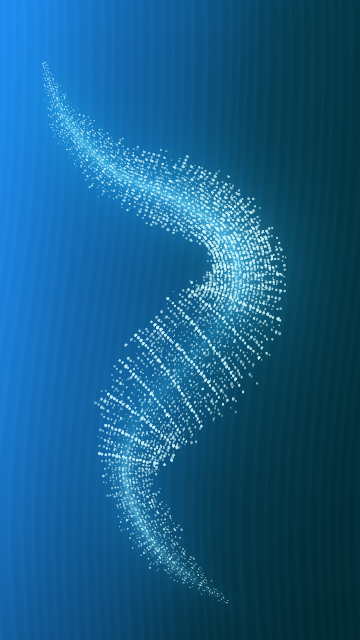
Write a WebGL 2 fragment shader that draws this background.

```glsl
#version 300 es
precision highp float;
uniform vec2 u_resolution;
out vec4 fragColor;

vec3 hash3(vec2 p) {
  vec3 q = fract(vec3(p.xyx) * vec3(0.1031, 0.1030, 0.0973));
  q += dot(q, q.yxz + 33.33);
  return fract((q.xxy + q.yzz) * q.zyx);
}

float gradientNoise(vec2 p) {
  vec2 i = floor(p), f = p - i, w = f * f * (3.0 - 2.0 * f);
  vec4 corner;
  for (int k = 0; k < 4; k++) {
    vec2 o = vec2(k & 1, k >> 1);
    corner[k] = dot(hash3(i + o + 50.0).xy * 2.0 - 1.0, f - o);
  }
  vec2 row = mix(corner.xz, corner.yw, w.x);
  return mix(row.x, row.y, w.y);
}

// Smooth ribbon path: xy is the centre, z and w the inner and outer reach.
vec4 spine(float u) {
  const vec4 knots[11] = vec4[11](
    vec4(0.068, 0.902, 0.004, 0.004), vec4(0.104, 0.811, 0.03, 0.03),
    vec4(0.182, 0.730, 0.045, 0.05), vec4(0.280, 0.687, 0.055, 0.075),
    vec4(0.358, 0.622, 0.035, 0.07), vec4(0.367, 0.531, 0.07, 0.085),
    vec4(0.297, 0.437, 0.095, 0.10), vec4(0.219, 0.349, 0.075, 0.085),
    vec4(0.195, 0.251, 0.035, 0.055), vec4(0.247, 0.141, 0.03, 0.045),
    vec4(0.354, 0.060, 0.003, 0.003));
  int i = clamp(int(u), 0, 9);
  float f = u - float(i);
  vec4 a = knots[max(i - 1, 0)], b = knots[i], c = knots[i + 1], d = knots[min(i + 2, 10)];
  return b + 0.5 * f * (c - a + f * (2.0 * a - 5.0 * b + 4.0 * c - d + f * (3.0 * (b - c) + d - a)));
}

// Blue to teal gradient with faint flowing lines.
vec3 backdrop(vec2 uv) {
  float g = uv.x + 0.28 * (1.0 - uv.y) - 0.03 * sin(uv.y * 6.0);
  vec3 col = mix(vec3(0.12, 0.55, 0.94), vec3(0.07, 0.385, 0.64), smoothstep(0.0, 0.5, g));
  col = mix(col, vec3(0.02, 0.235, 0.31), smoothstep(0.4, 0.92, g));
  col = mix(col, vec3(0.01, 0.20, 0.25), smoothstep(0.85, 1.2, g));
  col *= 1.0 - 0.16 * (1.0 - uv.y) * (1.0 - uv.y);
  float flow = uv.x + 0.07 * smoothstep(0.75, 0.1, uv.y) + 0.02 * sin(uv.y * 5.0);
  float stripe = fract(flow * 34.0 + gradientNoise(vec2(flow * 9.0, uv.y)));
  float line = smoothstep(0.3, 0.85, stripe) * (1.0 - smoothstep(0.85, 1.0, stripe));
  return col + vec3(0.007, 0.020, 0.025) * (line - 0.3);
}

// Light from one row of dots; along and side are measured from its centre.
float dotRow(int row, float u, float along, float side, float inner, float outer) {
  float reach = mix(inner, outer, smoothstep(-0.03, 0.03, side));
  float middle = smoothstep(4.7, 5.5, u) * (1.0 - smoothstep(7.0, 8.0, u));
  along -= middle * side * (0.16 + 0.8 * side);
  if (abs(along) > 0.012 || abs(side) > 1.15 * reach + 0.004) return 0.0;
  float bend = exp(-1.2 * (u - 4.1) * (u - 4.1));
  float soft = max(0.0012, 0.7 / u_resolution.y), light = 0.0;
  float pitch = mix(0.0038, 0.0058, smoothstep(0.02, 0.08, outer));
  float cell = floor(side / pitch);
  for (int layer = 0; layer < 2; layer++) {
    bool orderly = layer == 0 && row % 2 == 0;
    bool strongRib = layer == 0 && row % 8 == 0 && middle > 0.2;
    vec3 h = hash3(vec2(cell + 60.0, float(row + 300 * layer) + 7.0));
    float t = (cell + 0.5 + 0.5 * (h.x - 0.5)) * pitch;
    float edge = abs(t) / reach;
    float fringe = smoothstep(0.35, 0.75, edge) * smoothstep(0.03, 0.07, outer);
    float offset = (h.y - 0.5) * (strongRib ? 0.0022 : orderly ? 0.0025 : 0.016);
    float density = mix(1.2 * exp(-1.3 * edge), 0.5, middle) + 0.5 * bend;
    density += orderly ? 0.45 * fringe : -0.3 * fringe;
    density = (strongRib ? 1.0 : density) * (1.0 - smoothstep(0.65, 1.12, edge));
    float size = mix(0.0004, 0.0017, h.x * h.x) * smoothstep(-0.04, 0.07, outer);
    size += strongRib ? 0.0011 : orderly ? 0.0009 * fringe : 0.0005 * bend;
    float d = length(vec2(along - offset, side - t));
    float power = strongRib ? 1.8 : mix(0.45, 1.25, h.y) + 0.4 * bend;
    if (h.z < density) light += power * (1.0 - smoothstep(size - soft, size + soft, d));
  }
  return light;
}

void main() {
  vec2 uv = gl_FragCoord.xy / u_resolution;
  vec2 p = uv * vec2(0.5625, 1.0);
  float glow = 0.0, core = 0.0, light = 0.0;
  vec4 a = spine(0.0);

  // Walk the path in short pieces; only nearby pieces draw their rows.
  for (int k = 0; k < 40; k++) {
    float u = float(k) * 0.25;
    vec4 b = spine(u + 0.25);
    vec2 ab = b.xy - a.xy, ap = p - a.xy;
    float f = clamp(dot(ap, ab) / dot(ab, ab), 0.0, 1.0), v = u + 0.25 * f;
    float dist = length(ap - ab * f);
    if (dist < 0.3) {
      vec4 mid = mix(a, b, f);
      float side = ab.x * ap.y - ab.y * ap.x;
      float reach = mix(mid.z, mid.w, smoothstep(-0.03, 0.03, side / length(ab)));
      float tail = smoothstep(8.5, 10.0, v);
      float strength = smoothstep(-0.5, 1.3, v) * mix(0.9, 0.42, smoothstep(4.0, 6.0, v)) * (1.0 - 0.8 * tail);
      glow = max(glow, strength * exp(-dist / (0.025 + 0.42 * reach)));
      float bend = exp(-1.2 * (v - 4.1) * (v - 4.1));
      float calm = 1.0 - 0.8 * smoothstep(4.7, 5.5, v) * (1.0 - smoothstep(7.0, 8.0, v));
      core = max(core, calm * smoothstep(0.0, 1.5, v) * (1.0 - tail)
        * exp(-dist / (0.003 + (0.1 + 0.3 * bend) * reach)));
    }
    if (dist < 0.12 && abs(dot(ap - 0.5 * ab, normalize(ab))) < 0.06) {
      vec4 c = a;
      for (int j = 0; j < 6; j++) {
        float w = u + float(j) / 24.0;
        vec4 next = spine(w + 1.0 / 24.0);
        vec2 dir = normalize(next.xy - c.xy), q = p - c.xy;
        light += dotRow(6 * k + j, w, dot(q, dir), dir.x * q.y - dir.y * q.x, c.z, c.w);
        c = next;
      }
    }
    a = b;
  }

  // Halo, bright spine, then the dots.
  vec3 col = backdrop(uv);
  col = mix(col, vec3(0.09, 0.61, 0.88), 0.85 * glow);
  col = mix(col, vec3(0.50, 0.88, 0.97), 0.45 * core);
  col = mix(col, vec3(0.82, 0.98, 0.99), 1.0 - exp(-1.3 * light));
  fragColor = vec4(clamp(col, 0.0, 1.0), 1.0);
}
```
